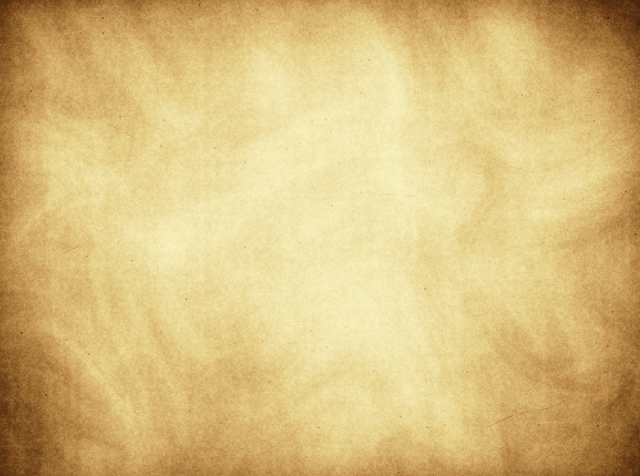
Reproduce this texture procedurally as a WebGL 2 fragment shader.

```glsl
#version 300 es
precision highp float;
uniform vec2 u_resolution;
out vec4 fragColor;

const float BASE_TONE = 0.10;
const float RADIAL_SHADE = 0.20;
const float CLOUD_AMOUNT = 0.17;
const float FIBRE_AMOUNT = 0.045;
const float GRAIN_AMOUNT = 0.13;
const float SCRATCH_WIDTH = 0.0022;
const float SPECK_DENSITY = 0.06;
// Burn strength and reach for left, right, bottom, top
const vec4 BURN = vec4(0.46, 0.44, 0.37, 0.36);
const vec4 REACH = vec4(0.075, 0.085, 0.10, 0.060);

// Paper tones from pale to scorched, with their positions
const int TONES = 8;
const vec3 TONE[TONES] = vec3[](
  vec3(0.97, 0.94, 0.74), vec3(0.94, 0.89, 0.66), vec3(0.90, 0.81, 0.53),
  vec3(0.83, 0.68, 0.42), vec3(0.74, 0.55, 0.30), vec3(0.60, 0.42, 0.19),
  vec3(0.43, 0.25, 0.09), vec3(0.22, 0.10, 0.03));
const float STOP[TONES] = float[](0.0, 0.15, 0.32, 0.50, 0.66, 0.82, 1.0, 1.25);

// Broad stains: centre, radius, added darkness
const int STAINS = 10;
const vec4 STAIN[STAINS] = vec4[](
  vec4(0.37, 0.27, 0.08, 0.13), vec4(0.75, 0.67, 0.09, 0.12),
  vec4(0.34, 0.64, 0.08, 0.07), vec4(0.17, 0.74, 0.10, 0.10),
  vec4(0.87, 0.27, 0.15, 0.14), vec4(0.08, 0.23, 0.14, 0.13),
  vec4(0.95, 0.92, 0.11, 0.16), vec4(0.25, 0.48, 0.07, -0.09),
  vec4(0.42, 0.84, 0.08, -0.10), vec4(0.80, 0.92, 0.09, -0.12));

// Scratches: start and end
const int SCRATCHES = 6;
const vec4 SCRATCH[SCRATCHES] = vec4[](
  vec4(0.078, 0.447, 0.180, 0.535), vec4(0.170, 0.737, 0.222, 0.703),
  vec4(0.240, 0.826, 0.305, 0.820), vec4(0.755, 0.105, 0.885, 0.158),
  vec4(0.785, 0.055, 0.825, 0.100), vec4(0.600, 0.588, 0.650, 0.592));

vec2 hash2(vec2 p) {
  vec3 q = fract(vec3(p.xyx) * vec3(0.1031, 0.1030, 0.0973));
  q += dot(q, q.yzx + 33.33);
  return fract((q.xx + q.yz) * q.zy);
}

// Smoothed random grain
float grain(vec2 p) {
  vec2 c = floor(p), f = smoothstep(0.0, 1.0, fract(p));
  float low = mix(hash2(c).x, hash2(c + vec2(1, 0)).x, f.x);
  float high = mix(hash2(c + vec2(0, 1)).x, hash2(c + 1.0).x, f.x);
  return mix(low, high, f.y) - 0.5;
}

// Warped, rotated layers of sines
float clouds(vec2 p) {
  const mat2 TURN = mat2(0.80, 0.60, -0.60, 0.80);
  float sum = 0.0, amp = 0.5;
  for (int i = 0; i < 6; i++) {
    p = TURN * p + 0.7 * sin(p.yx * 1.3 + float(i) * 2.1);
    sum += amp * sin(p.x) * sin(p.y);
    p *= 1.9;
    amp *= 0.62;
  }
  return sum;
}

// Sparse dark flecks at cellular points
float specks(vec2 p) {
  vec2 cell = floor(p);
  vec2 centre = 0.2 + 0.6 * hash2(cell + 17.0);
  vec2 kind = hash2(cell + 71.0);
  float radius = mix(0.05, 0.12, kind.y);
  float dotMask = 1.0 - smoothstep(radius * 0.4, radius, length(fract(p) - centre));
  return dotMask * step(kind.x, SPECK_DENSITY);
}

float segmentDistance(vec2 p, vec2 a, vec2 b) {
  vec2 ab = b - a;
  return length(p - a - ab * clamp(dot(p - a, ab) / dot(ab, ab), 0.0, 1.0));
}

vec3 paperTone(float darkness) {
  vec3 colour = TONE[0];
  for (int i = 1; i < TONES; i++)
    colour = mix(colour, TONE[i], clamp((darkness - STOP[i - 1]) / (STOP[i] - STOP[i - 1]), 0.0, 1.0));
  return colour;
}

void main() {
  vec2 uv = gl_FragCoord.xy / u_resolution;
  vec2 scale = vec2(u_resolution.x / u_resolution.y, 1.0);
  vec2 p = uv * scale;
  float mottling = clouds(p * 7.0 + 3.0);

  // Burnt edges with an uneven reach
  vec4 edge = vec4(uv.x, 1.0 - uv.x, uv.y, 1.0 - uv.y);
  vec4 burn = BURN * exp(-edge / (REACH * (1.0 + 0.5 * mottling)));
  vec4 kept = 1.0 - burn;
  vec2 fromCentre = 2.0 * uv - 1.0;
  float darkness = BASE_TONE + RADIAL_SHADE * dot(fromCentre, fromCentre)
    + 1.0 - kept.x * kept.y * kept.z * kept.w;

  // Stains and mottling
  for (int i = 0; i < STAINS; i++) {
    vec2 d = (uv - STAIN[i].xy) * scale / STAIN[i].z;
    darkness += STAIN[i].w * exp(-dot(d, d)) * (1.0 + 0.7 * mottling);
  }
  darkness += CLOUD_AMOUNT * (0.65 * mottling + 0.4 * clouds(p * 19.0 + 8.0));

  // Woven fibres and grain
  float fibres = grain(p * vec2(85.0, 6.0)) + 0.7 * grain(p * vec2(9.0, 110.0) + 40.0);
  darkness += FIBRE_AMOUNT * fibres;
  darkness += GRAIN_AMOUNT * (grain(p * 370.0) + 0.5 * grain(p * 160.0 + 90.0));

  // Broken scratches and flecks
  vec2 bent = p + 0.004 * sin(p.yx * 45.0);
  for (int i = 0; i < SCRATCHES; i++) {
    float d = segmentDistance(bent, SCRATCH[i].xy * scale, SCRATCH[i].zw * scale);
    float wear = smoothstep(-0.25, 0.3, grain(p * 70.0));
    darkness += 0.14 * wear * (1.0 - smoothstep(0.0, SCRATCH_WIDTH, d));
  }
  darkness += 0.22 * specks(p * 34.0);

  fragColor = vec4(paperTone(darkness), 1.0);
}
```
